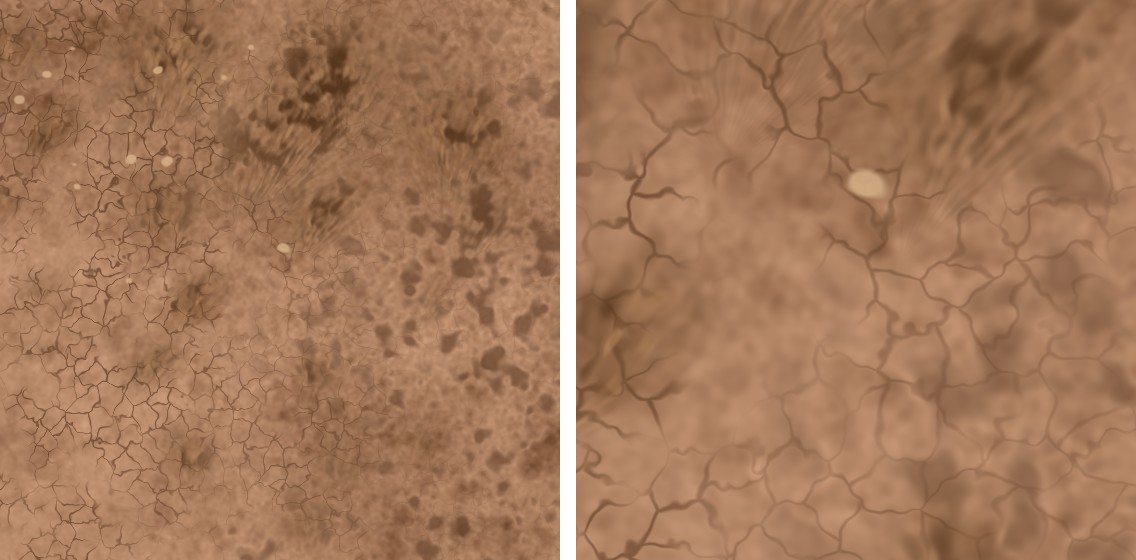
Left: the whole. Right: its middle third, enlarged.
Reproduce this texture procedurally as a three.js fragment shader.

```glsl
// Dry cracked earth with scrub tufts, dark lichen-like spots and pale pebbles.
#define SEED 17.0
#define CRACK_CELLS 29.0
#define CRACK_WIDTH 0.0027
#define CRACK_DEPTH 0.68
#define MOTTLE 1.0
#define SPOT_SCALE 34.0
#define SPOT_DEPTH 0.72
#define TUFTS 24
#define TUFT_SIZE 0.125
#define PEBBLE_GRID 19.0
#define PEBBLE_SHARE 0.13

varying vec2 vUv;

const vec3 SOIL_DARK = vec3(0.57, 0.40, 0.285);
const vec3 SOIL_LIGHT = vec3(0.80, 0.615, 0.48);
const vec3 CRACK = vec3(0.36, 0.22, 0.13);
const vec3 SPOT = vec3(0.39, 0.25, 0.165);
const vec3 TWIG = vec3(0.30, 0.18, 0.09);
const vec3 SHADE = vec3(0.47, 0.32, 0.19);
const vec3 STRAW = vec3(0.77, 0.58, 0.38);
const vec3 PEBBLE = vec3(0.84, 0.69, 0.53);

vec3 hash(vec2 p) {
  vec3 q = fract((p.xyx + SEED) * vec3(0.1031, 0.1030, 0.0973));
  q += dot(q, q.yxz + 33.33);
  return fract((q.xxy + q.yzz) * q.zyx);
}

// Cellular noise: soft light and dark blobs, one per cell, around zero.
float blobs(vec2 p) {
  vec2 cell = floor(p);
  float sum = 0.0;
  for (int y = -1; y <= 1; y++)
  for (int x = -1; x <= 1; x++) {
    vec2 c = cell + vec2(x, y);
    vec3 h = hash(c);
    vec2 d = c + h.xy - p;
    float w = max(0.0, 1.0 - dot(d, d));
    sum += w * w * (2.0 * h.z - 1.0);
  }
  return sum;
}

// Distance to the nearest border between Voronoi cells.
float borderDistance(vec2 p) {
  vec2 cell = floor(p);
  vec2 nearest = vec2(8.0);
  for (int y = -1; y <= 1; y++)
  for (int x = -1; x <= 1; x++) {
    vec2 c = cell + vec2(x, y);
    vec2 r = c + hash(c).xy - p;
    if (dot(r, r) < dot(nearest, nearest)) nearest = r;
  }
  float border = 8.0;
  for (int y = -2; y <= 2; y++)
  for (int x = -2; x <= 2; x++) {
    vec2 c = cell + vec2(x, y);
    vec2 r = c + hash(c).xy - p;
    vec2 gap = r - nearest;
    if (dot(gap, gap) > 0.0001)
      border = min(border, dot(0.5 * (r + nearest), normalize(gap)));
  }
  return border;
}

// Ragged fans of dry blades: x = dark twigs, y = pale straw, z = soft shade.
vec3 scrub(vec2 p, float ragged) {
  vec3 sum = vec3(0.0);
  for (int i = 1; i <= TUFTS; i++) {
    vec2 centre = fract(0.5 + float(i) * vec2(0.7549, 0.5698));
    vec3 h = hash(vec2(float(i), 3.0));
    float large = smoothstep(0.5, 0.8, centre.y) * smoothstep(0.1, 0.5, centre.x);
    float size = TUFT_SIZE * mix(0.4, 1.0, large) * (0.75 + 0.5 * h.x);
    vec2 d = (p - centre) / size;
    d.x -= (h.y - 0.2) * 0.8 * d.y;
    if (dot(d, d) < 6.0) {
      float strength = smoothstep(0.3, 0.65, dot(centre, vec2(1.3, 0.8)));
      strength *= 1.0 - 0.6 * smoothstep(0.3, 0.8, centre.x - centre.y + 0.3);
      float body = strength * (0.7 + 0.3 * h.z) * exp(-1.3 * dot(d, d));
      vec2 q = d + vec2(0.0, 1.6);
      vec2 fan = size * vec2(atan(q.x, q.y) * 210.0, length(q) * 60.0);
      float blade = blobs(fan + 50.0 * h.xy + 0.7 * ragged);
      sum.x += body * smoothstep(-0.4, 0.9, 0.6 * blade + ragged);
      sum.y += body * smoothstep(0.2, 0.9, -0.7 * blade - 0.5 * ragged);
      sum.z += body;
    }
  }
  return min(sum, 1.0);
}

// Sparse stones, one at most in each grid cell, mostly at the upper left.
float pebbles(vec2 p, float bump) {
  vec2 g = p * PEBBLE_GRID;
  vec2 cell = floor(g);
  vec2 place = cell / PEBBLE_GRID;
  float stony = smoothstep(0.3, 0.6, place.y) * (1.0 - smoothstep(0.3, 0.6, place.x));
  vec3 h = hash(cell + 71.0);
  vec2 d = (g - cell - mix(vec2(0.33), vec2(0.67), h.xy)) * vec2(0.9, 1.1);
  float radius = mix(0.1, 0.2, h.y * h.x) + 0.05 * bump;
  float inside = 1.0 - smoothstep(radius - 0.06, radius + 0.04, length(d));
  return step(h.z, PEBBLE_SHARE * stony) * inside;
}

void main() {
  vec2 p = vUv;
  float broad = blobs(p * 4.0);
  float patches = blobs(p * 10.0 + 5.0);
  float clump = blobs(p * SPOT_SCALE + 9.0);
  float crumbs = blobs(p * 75.0);
  float grain = blobs(p * 150.0);
  float rough = smoothstep(0.25, 0.72, p.x - 0.12 * p.y + 0.18 * broad);

  // Mottled soil, calmer at the lower left
  float mottle = 0.3 * broad + 0.32 * patches + 0.3 * clump + 0.26 * crumbs + 0.14 * grain;
  float calm = mix(0.65, 1.1, smoothstep(0.2, 0.9, p.x + 0.7 * p.y));
  vec3 colour = mix(SOIL_DARK, SOIL_LIGHT, 0.5 + MOTTLE * calm * mottle);

  // Thin jagged cracks that break up and fade on rough ground
  vec2 warp = vec2(blobs(p * 48.0 + 31.0), blobs(p * 48.0 + 83.0));
  vec2 bent = p + 0.009 * warp + 0.0035 * vec2(crumbs, grain) + 0.012 * vec2(patches, broad);
  float border = borderDistance(bent * CRACK_CELLS) / CRACK_CELLS;
  float open = smoothstep(-0.6, 0.6, blobs(p * 15.0 + 40.0) + 0.5 * warp.x);
  float crack = 1.0 - smoothstep(0.0002, CRACK_WIDTH, border);
  colour = mix(colour, CRACK, CRACK_DEPTH * crack * open * mix(1.0, 0.2, rough));

  // Blurred dark spots, dense on the rough side
  float spot = smoothstep(0.0, 0.85, 0.8 * clump + 0.4 * patches + 0.4 * crumbs + 0.1 * broad);
  float cover = rough * (1.0 - 0.5 * smoothstep(0.75, 1.0, p.y));
  cover = max(cover, 0.1 + 0.35 * smoothstep(0.4, 0.8, p.y));
  colour = mix(colour, SPOT, SPOT_DEPTH * spot * cover);

  // Scrub and stones
  vec3 tuft = scrub(p, 0.6 * clump + 0.5 * crumbs + 0.3 * patches);
  colour = mix(colour, SHADE, 0.55 * tuft.z);
  colour = mix(colour, TWIG, 0.85 * tuft.x);
  colour = mix(colour, STRAW, 0.5 * tuft.y);
  colour = mix(colour, PEBBLE, 0.85 * pebbles(p, warp.y + crumbs));

  gl_FragColor = vec4(colour, 1.0);
}
```
